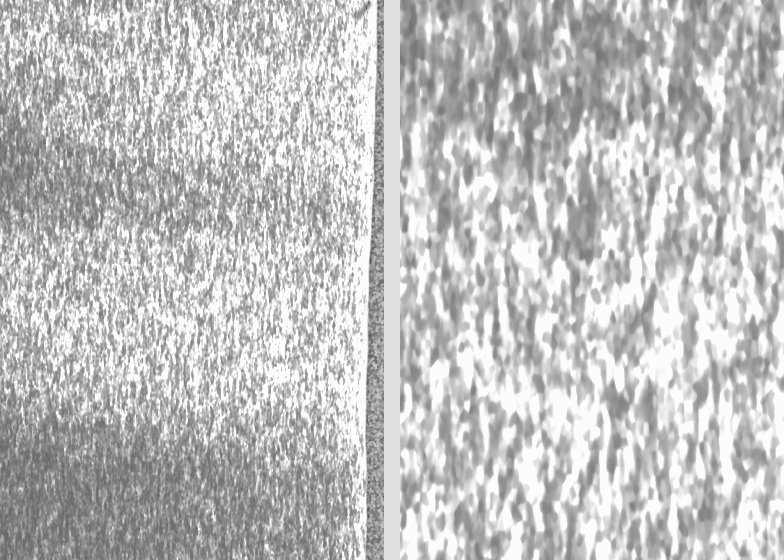
Left: the whole. Right: its middle third, enlarged.
This texture is drawn by a Shadertoy shader. Its source:

```glsl
const vec2 STREAK_SIZE = vec2(0.0041, 0.0160);
const vec2 SPECK_SIZE = vec2(0.0029, 0.0054);
const vec2 PATCH_SIZE = vec2(0.030, 0.045);
const vec2 GRIT_SIZE = vec2(0.0034, 0.0038);
const float CELL_SHARPNESS = 4.6;
const float SHADE_FLOOR = 0.365;   // darkest grey of the sheet
const float SPECKLE = 2.45;        // grain contrast
const float SHEEN = 0.445;         // reflected light in the bright bands
const float BAND_SLANT = 0.08;
const float SIDE_LIGHT = 0.14;     // brightening from left to right
const float RIM_WIDTH = 0.026;
const float RIM_GLOW = 0.65;
const float SHOULDER = 0.05;       // softness of the white limit
const float BACKDROP = 0.61;

vec2 hash2(vec2 p) {
    vec3 q = fract(p.xyx * vec3(0.1031, 0.1030, 0.0973));
    q += dot(q, q.yzx + 33.33);
    return fract((q.xx + q.yz) * q.zy);
}

// Smooth cellular noise: each cell's random level blends into its neighbours
float cellNoise(vec2 p) {
    vec2 cell = floor(p);
    float total = 0.0;
    float weights = 0.0;
    for (int y = -1; y <= 1; y++) {
        for (int x = -1; x <= 1; x++) {
            vec2 id = cell + vec2(x, y);
            vec2 away = id + hash2(id) - p;
            float weight = exp(-CELL_SHARPNESS * dot(away, away));
            total += weight * hash2(id + 71.7).x;
            weights += weight;
        }
    }
    return total / weights;
}

float segmentDistance(vec2 p, vec2 a, vec2 b) {
    vec2 ab = b - a;
    return length(p - a - ab * clamp(dot(p - a, ab) / dot(ab, ab), 0.0, 1.0));
}

// Smooth limit that rolls bright values off towards white
float softLimit(float v) {
    float h = max(SHOULDER - abs(v - 1.0), 0.0);
    return min(v, 1.0) - h * h / (4.0 * SHOULDER);
}

// Right border of the sheet, as a share of the width
float sheetEdge(float depth) {
    float wobble = 0.0012 * sin(depth * 23.0) + 0.0008 * sin(depth * 61.0 + 1.0);
    return mix(0.981, 0.954, smoothstep(0.05, 0.75, depth)) + wobble;
}

// Broad slanted bands of reflected light
float bandLight(vec2 uv, float depth) {
    float t = depth - BAND_SLANT * (uv.x - 0.5);
    float dip = (t - 0.36) / 0.085;
    float leftDip = (t - 0.28) / 0.13;
    float light = SHEEN + SIDE_LIGHT * (uv.x - 0.5);
    light -= 0.16 * exp(-dip * dip);
    light -= 0.09 * exp(-leftDip * leftDip) * (1.0 - smoothstep(0.0, 0.45, uv.x));
    light -= 0.07 * (1.0 - smoothstep(0.0, 0.12, t));
    light -= 0.25 * smoothstep(0.66, 0.86, t);
    return light;
}

void mainImage(out vec4 fragColor, in vec2 fragCoord) {
    vec2 uv = fragCoord / iResolution.xy;
    vec2 p = fragCoord / iResolution.y;
    float depth = 1.0 - uv.y;
    float inside = sheetEdge(depth) - uv.x;

    // Brushed sheet: vertical streaks modulate the light
    float grain = 0.62 * (cellNoise(p / STREAK_SIZE) - 0.5)
                + 0.52 * (cellNoise(p / SPECK_SIZE + 37.0) - 0.5);
    float light = bandLight(uv, depth);
    light += 0.06 * (cellNoise(p / PATCH_SIZE + 11.0) - 0.5);
    float rim = exp(-max(inside, 0.0) / RIM_WIDTH);
    light += RIM_GLOW * rim * mix(1.0, 0.6, smoothstep(0.70, 0.90, depth));
    float sheet = softLimit(SHADE_FLOOR + max(light, 0.10) * exp(SPECKLE * grain));

    // Small slanted nick near the top corner
    vec2 corner = vec2(iResolution.x / iResolution.y, 1.0);
    float nick = segmentDistance(p, corner - vec2(0.047, 0.030), corner - vec2(0.028, 0.008));
    sheet -= 0.42 * (1.0 - smoothstep(0.001, 0.010, nick));

    // Gritty backdrop with a shadow beside the sheet
    float grit = cellNoise(p / GRIT_SIZE + 91.0) - 0.5;
    float shadow = 0.14 * exp(min(inside, 0.0) / 0.008);
    float backdrop = BACKDROP + 0.38 * grit - shadow;

    float blur = 1.2 / iResolution.x;
    float grey = mix(backdrop, sheet, smoothstep(-blur, blur, inside));
    fragColor = vec4(vec3(clamp(grey, 0.0, 0.99)), 1.0);
}
```
